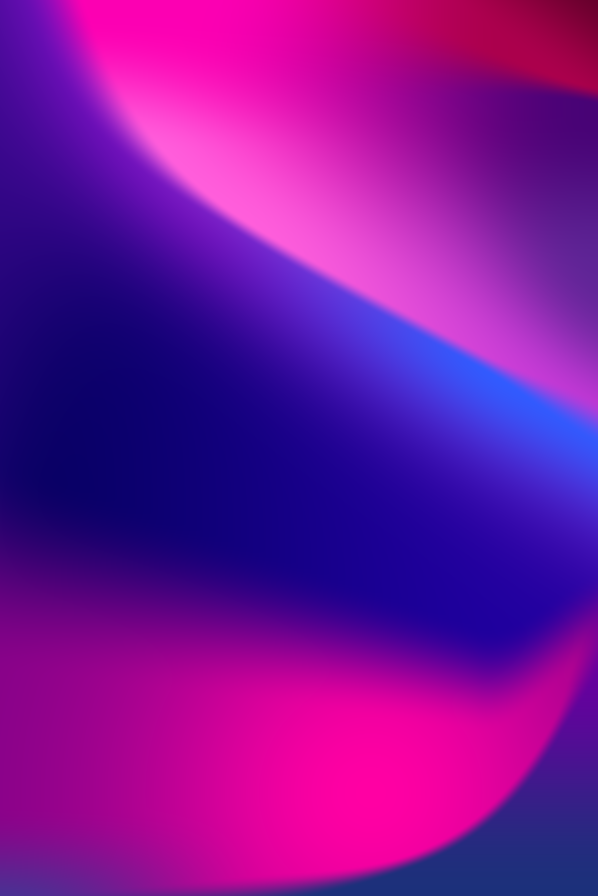
Give the GLSL for this background, as a Shadertoy shader.

```glsl
const float HEIGHT = 1.5;                      // canvas height in widths

const vec3 NAVY     = vec3(0.02, 0.00, 0.37);
const vec3 INDIGO   = vec3(0.12, 0.00, 0.62);
const vec3 VIOLET   = vec3(0.45, 0.06, 0.74);
const vec3 AZURE    = vec3(0.19, 0.36, 1.00);
const vec3 LAVENDER = vec3(0.60, 0.30, 0.88);
const vec3 MAGENTA  = vec3(0.99, 0.00, 0.70);
const vec3 DUSK     = vec3(0.28, 0.01, 0.46);
const vec3 HAZE     = vec3(0.36, 0.14, 0.58);
const vec3 ROSE     = vec3(1.00, 0.37, 0.86);
const vec3 ORCHID   = vec3(0.76, 0.22, 0.84);
const vec3 CRIMSON  = vec3(0.67, 0.00, 0.30);
const vec3 MAROON   = vec3(0.38, 0.00, 0.16);
const vec3 PLUM     = vec3(0.50, 0.01, 0.53);
const vec3 HOT_PINK = vec3(1.00, 0.00, 0.64);
const vec3 MIST     = vec3(0.25, 0.22, 0.58);
const vec3 PURPLE   = vec3(0.40, 0.00, 0.62);
const vec3 SLATE    = vec3(0.11, 0.19, 0.48);

const vec2  GLOW_CENTER = vec2(0.62, 0.885);
const float GLOW_RADIUS = 0.40;
const float RIDGE_BEND  = 10.5;                // how fast the upper ridge curls
const float CORNER_BEND = 7.0;                 // how tightly the corner turns

float bell(float d, float width) {
    return exp(-d * d / (width * width));
}

float softStep(float d, float softness) {
    return smoothstep(-softness, softness, d);
}

// Approximate distance below a curve, from its height gap and slope
float curveDistance(float gap, float slope) {
    return gap * HEIGHT / length(vec2(1.0, slope * HEIGHT));
}

float ridgeDistance(vec2 p) {
    float curl = 0.44 * exp(-RIDGE_BEND * p.x);
    return curveDistance(p.y - (0.115 + 0.357 * p.x - curl),
                         0.357 + RIDGE_BEND * curl);
}

float cornerDistance(vec2 p) {
    float drop = 0.25 * pow(p.x, CORNER_BEND);
    float slope = 0.06 + 0.25 * CORNER_BEND * pow(p.x, CORNER_BEND - 1.0);
    return curveDistance(p.y - (1.02 - 0.06 * p.x - drop), slope);
}

// Blue fold, lit along the ridge
vec3 blueFold(vec2 p, float d) {
    float depth = max(d, 0.0);
    vec3 color = mix(NAVY, INDIGO, smoothstep(-0.1, 0.9, p.x));
    color = mix(color, VIOLET, bell(depth, mix(0.115, 0.2, p.x)));
    color = mix(color, AZURE, bell(depth, 0.13) * smoothstep(0.3, 0.85, p.x));
    float halo = smoothstep(0.1, 0.35, p.x) * (1.0 - smoothstep(0.5, 0.8, p.x));
    return mix(color, LAVENDER, 0.35 * halo * exp(-depth / 0.03));
}

// Upper fold: magenta to dusk, a rose sheen and a red band
vec3 upperFold(vec2 p, float d) {
    vec3 shade = mix(DUSK, HAZE, smoothstep(0.13, 0.3, p.y));
    vec3 color = mix(MAGENTA, shade, smoothstep(0.3, 1.0, p.x));

    vec3 sheen = mix(ROSE, ORCHID, smoothstep(0.4, 1.0, p.x));
    float sheenWidth = mix(0.2, 0.12, smoothstep(0.7, 1.0, p.x));
    color = mix(color, sheen, bell(min(d, 0.0), sheenWidth)
                              * smoothstep(0.02, 0.17, p.y));

    vec3 red = mix(MAGENTA, CRIMSON, smoothstep(0.35, 0.85, p.x));
    red = mix(red, MAROON, smoothstep(0.75, 1.05, p.x - 2.0 * p.y));
    float bandSoftness = mix(0.07, 0.01, smoothstep(0.5, 1.0, p.x));
    return mix(red, color, softStep(p.y + 0.03 - 0.137 * p.x, bandSoftness));
}

// Lower fold: a pink glow with mist at the lower left
vec3 lowerFold(vec2 p) {
    vec2 offset = (p - GLOW_CENTER) * vec2(1.0, HEIGHT);
    vec3 color = mix(PLUM, HOT_PINK, bell(length(offset), GLOW_RADIUS));
    float mist = smoothstep(0.9, 1.03, p.y) * (1.0 - smoothstep(0.0, 0.45, p.x));
    return mix(color, MIST, mist);
}

void mainImage(out vec4 fragColor, in vec2 fragCoord) {
    // x runs right, y runs down, both from 0 to 1
    vec2 p = fragCoord / iResolution.xy;
    p.y = 1.0 - p.y;

    float ridge = ridgeDistance(p);
    vec3 color = blueFold(p, ridge);

    // Lower fold, rising at the right
    float brim = 0.63 + 0.16 * p.x - 0.12 * smoothstep(0.8, 1.05, p.x);
    color = mix(color, lowerFold(p), softStep(p.y - brim, mix(0.12, 0.045, p.x)));

    // Lower right corner
    vec3 corner = mix(PURPLE, SLATE, smoothstep(0.74, 1.0, p.y));
    float cornerSoftness = 0.012 + 0.025 * (1.0 - smoothstep(0.68, 0.82, p.y))
                         + 0.015 * (1.0 - smoothstep(0.4, 0.7, p.x));
    color = mix(color, corner, softStep(cornerDistance(p), cornerSoftness));

    // Upper fold over the ridge
    float ridgeSoftness = mix(0.05, 0.013, smoothstep(0.05, 0.4, p.x))
                        + 0.02 * smoothstep(0.8, 1.0, p.x);
    color = mix(upperFold(p, ridge), color, softStep(ridge, ridgeSoftness));

    fragColor = vec4(color, 1.0);
}
```
